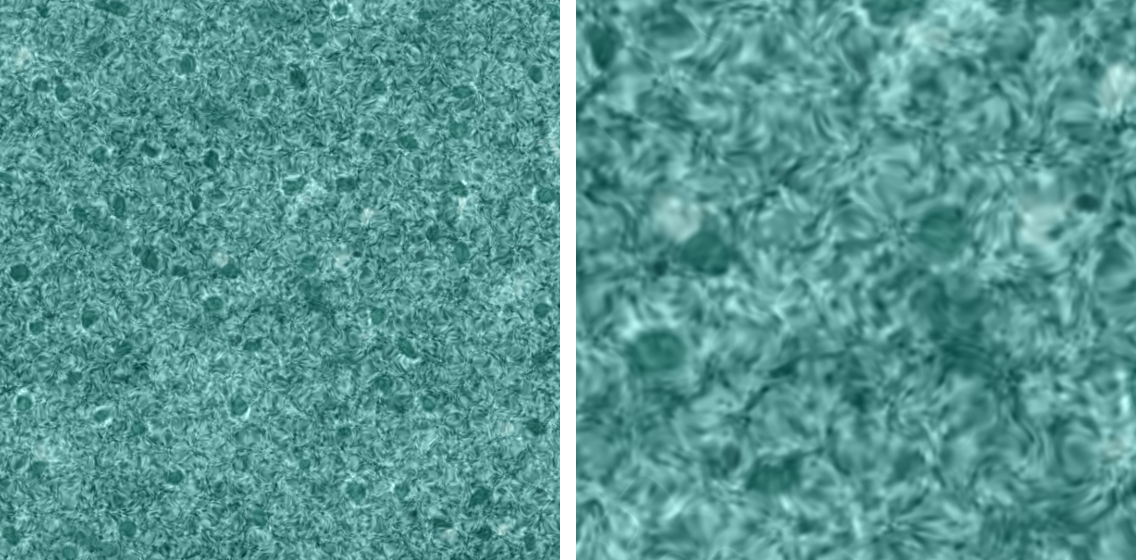
Left, the full canvas; right, a detail of the centre.
This texture is drawn by a three.js fragment shader. Its source:

```glsl
// Stained tissue in teal: fine woven grain from layered value noise, over which
// jittered grids scatter dark oval nuclei with pale halos, long soft cell bodies,
// small specks and bright ragged vacuoles.

varying vec2 vUv;

float hash(vec2 p) {
  vec3 q = fract(p.xyx * 0.1031);
  q += dot(q, q.yzx + 33.33);
  return fract((q.x + q.y) * q.z);
}

vec2 hash2(vec2 p) {
  return vec2(hash(p + 17.3), hash(p + 71.9));
}

mat2 rotation(float angle) {
  float c = cos(angle), s = sin(angle);
  return mat2(c, -s, s, c);
}

float noise(vec2 p) {
  vec2 cell = floor(p), f = fract(p);
  f = f * f * (3.0 - 2.0 * f);
  return mix(mix(hash(cell), hash(cell + vec2(1.0, 0.0)), f.x),
             mix(hash(cell + vec2(0.0, 1.0)), hash(cell + 1.0), f.x), f.y);
}

// Fine grain around zero, with octaves turned against each other to hide the lattice.
float tissueGrain(vec2 p) {
  vec2 bend = vec2(noise(p * 45.0), noise(p * 45.0 + 31.7)) - 0.5;
  vec2 q = p + bend * 0.012;
  float grain = 0.34 * (noise(rotation(0.6) * q * 155.0 + 200.0) - 0.5);
  grain += 0.25 * (noise(rotation(1.9) * q * 250.0 + 400.0) - 0.5);
  grain += 0.13 * (noise(rotation(2.7) * q * 60.0 + 90.0) - 0.5);
  grain += 0.09 * (noise(p * 9.0 + 13.0) - 0.5);
  return grain;
}

// Thin pale curved fibres along the mid level of a noise field.
float fibres(vec2 p) {
  float ridge = 1.0 - abs(2.0 * noise(rotation(0.9) * p * 48.0 + 50.0) - 1.0);
  return pow(ridge, 7.0) * smoothstep(0.45, 0.8, noise(p * 22.0 + 8.0));
}

// Nearest scattered ellipse: x = distance to its edge, y = its random value.
vec2 scatter(vec2 p, float count, float share, vec2 size, float seed) {
  vec2 nearest = vec2(1.0, 0.0);
  for (int j = -1; j <= 1; j++) {
    for (int i = -1; i <= 1; i++) {
      vec2 cell = floor(p * count) + vec2(float(i), float(j));
      vec2 id = cell + seed;
      if (hash(id + 5.3) > share) continue;
      vec2 center = (cell + 0.1 + 0.8 * hash2(id)) / count;
      vec2 radii = size * (0.65 + 0.5 * hash2(id + 40.0));
      vec2 q = rotation(6.283 * hash(id + 9.7)) * (p - center);
      float d = (length(q / radii) - 1.0) * min(radii.x, radii.y);
      if (d < nearest.x) nearest = vec2(d, hash(id + 23.1));
    }
  }
  return nearest;
}

void main() {
  vec2 p = vUv;
  float grain = tissueGrain(p);
  float patches = noise(p * 70.0 + 20.0);
  vec2 wobble = vec2(noise(p * 55.0 + 3.0), noise(p * 55.0 + 60.0)) - 0.5;
  vec2 warped = p + wobble * 0.009;

  vec3 color = vec3(0.335, 0.578, 0.568) + grain + 0.10 * fibres(p);

  // Long, blurred cell bodies
  vec2 body = scatter(p + wobble * 0.025, 4.5, 0.5, vec2(0.052, 0.017), 100.0);
  float bodyMask = smoothstep(0.012, -0.010, body.x) * (0.45 + 0.4 * body.y);
  color = mix(color, vec3(0.17, 0.43, 0.41) + 0.4 * grain, bodyMask);

  // Ragged bright vacuoles, with a paler haze around them
  vec2 hole = scatter(p + wobble * 0.028, 7.0, 0.3, vec2(0.017, 0.013), 200.0);
  float haze = smoothstep(0.022, 0.0, hole.x) * patches;
  float holeMask = smoothstep(0.005, -0.007, hole.x) * (0.35 + 0.5 * hole.y);
  color += 0.13 * haze;
  color = mix(color, vec3(0.70, 0.87, 0.85) + 0.5 * grain, holeMask);

  // Nuclei: broken pale halo, dark rim, mottled inside
  vec2 nucleus = scatter(warped, 10.0, 0.6, vec2(0.018, 0.013), 300.0);
  float halo = smoothstep(0.006, 0.0, abs(nucleus.x - 0.006));
  color += 0.24 * halo * smoothstep(0.3, 0.75, patches) * (0.3 + 0.7 * nucleus.y);
  float rim = smoothstep(0.004, 0.0, abs(nucleus.x + 0.003));
  vec3 inside = mix(vec3(0.12, 0.37, 0.35), vec3(0.23, 0.51, 0.48), nucleus.y);
  inside += 0.4 * grain - 0.07 * rim * nucleus.y;
  color = mix(color, inside, 0.9 * smoothstep(0.003, -0.003, nucleus.x));

  // Small dark specks
  vec2 speck = scatter(warped, 17.0, 0.14, vec2(0.009, 0.005), 400.0);
  float speckMask = smoothstep(0.003, -0.003, speck.x) * (0.5 + 0.4 * speck.y);
  color = mix(color, vec3(0.09, 0.31, 0.30) + 0.3 * grain, speckMask);

  gl_FragColor = vec4(clamp(color, 0.0, 1.0), 1.0);
}
```
